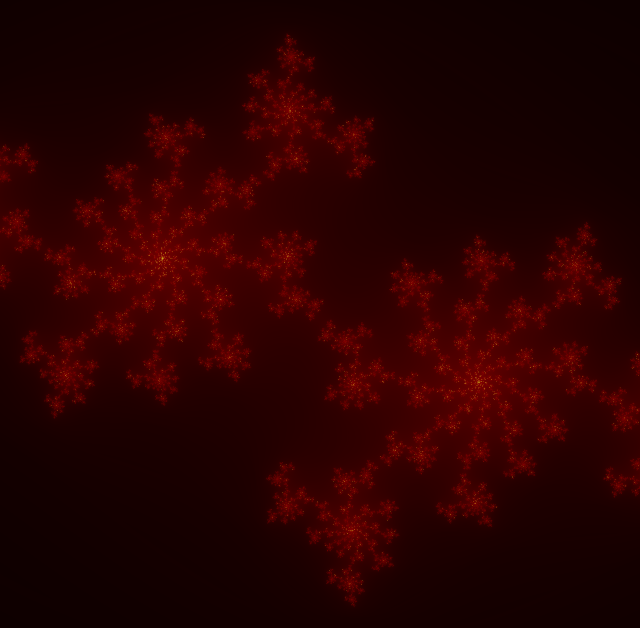
Write a Shadertoy shader that draws this background.

```glsl
// Crimson Julia dust: escape-time field of z -> z*z + c, in which nine-armed
// spiral snowflakes glow out of a near-black red. The smooth escape count
// sets the red by a power law; the slowest points turn into yellow sparks.

#define SEED        vec2(-0.70176, 0.3842)  // the constant c
#define CENTER      vec2(0.501, 0.490)      // origin of the plane, in canvas parts
#define HALF_WIDTH  1.0                     // plane units from middle to side
#define MAX_STEPS   200
#define RED_GAIN    0.0502
#define RED_POWER   0.53
#define SPARK_RANGE vec2(82.0, 112.0)       // escape counts where sparks fade in
#define AA          2                       // samples per pixel side

vec2 complexSquare(vec2 z) {
    return vec2(z.x * z.x - z.y * z.y, 2.0 * z.x * z.y);
}

// Continuous number of steps until the orbit leaves the disc of radius 2
float escapeCount(vec2 z) {
    int steps = 0;
    while (steps < MAX_STEPS && dot(z, z) < 4.0) {
        z = complexSquare(z) + SEED;
        steps++;
    }
    float logRadius = 0.5 * log2(max(dot(z, z), 4.0));
    return max(float(steps) + 0.5 - log2(logRadius), 0.0);
}

// Dark red ramp, with rare yellow sparks at the top
vec3 emberColor(float count) {
    float red = min(RED_GAIN * pow(count, RED_POWER), 1.0);
    float spark = smoothstep(SPARK_RANGE.x, SPARK_RANGE.y, count);
    return vec3(red + 0.15 * spark, 0.65 * spark, 0.1 * spark);
}

void mainImage(out vec4 fragColor, in vec2 fragCoord) {
    float planeScale = 2.0 * HALF_WIDTH / iResolution.x;
    vec3 color = vec3(0.0);

    // Average a small grid of samples inside the pixel
    for (int j = 0; j < AA; j++) {
        for (int i = 0; i < AA; i++) {
            vec2 offset = (vec2(i, j) + 0.5) / float(AA) - 0.5;
            vec2 point = (fragCoord + offset - CENTER * iResolution.xy) * planeScale;
            color += emberColor(escapeCount(point));
        }
    }
    fragColor = vec4(color / float(AA * AA), 1.0);
}
```
